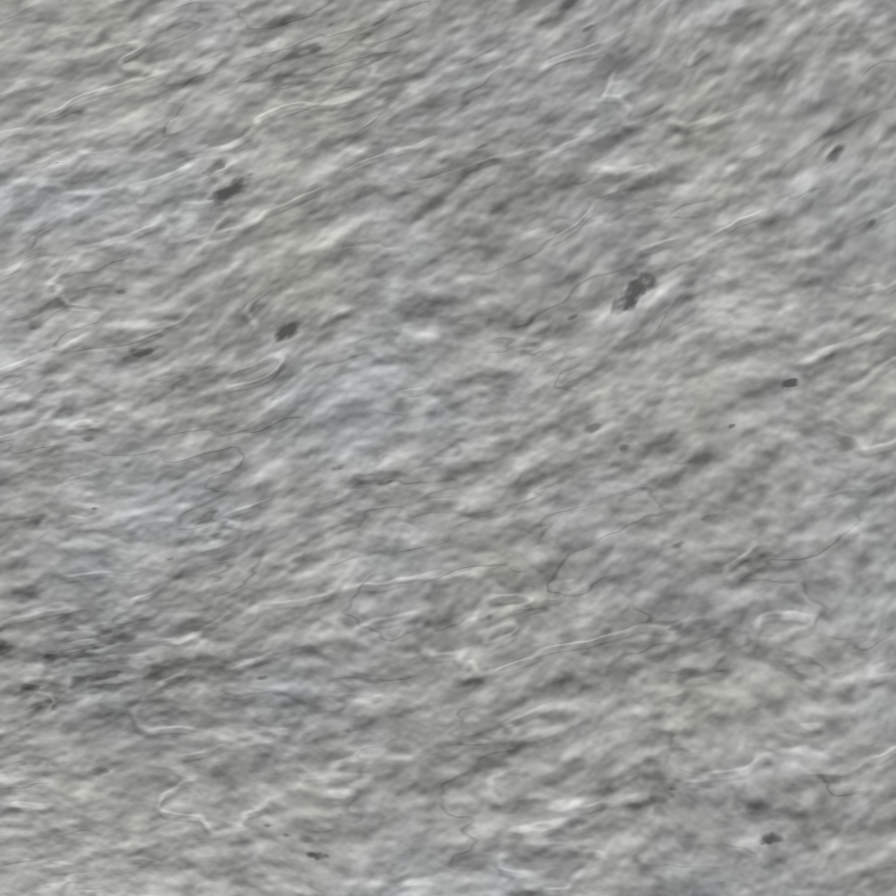
Reproduce this texture procedurally as a Shadertoy shader.

```glsl
// Weathered grey stone with slanting streaks, drawn on sheared, warped noise.
// An embossed height field gives the crinkled relief; short pale ridges, dark
// creases, ragged pits and broad stains are layered on top of it.

float hash(vec2 p) {
    return fract(sin(dot(p, vec2(127.1, 311.7))) * 43758.5453);
}

float noise(vec2 p) {
    vec2 i = floor(p);
    vec2 f = fract(p);
    f = f * f * (3.0 - 2.0 * f);
    float low = mix(hash(i), hash(i + vec2(1, 0)), f.x);
    float high = mix(hash(i + vec2(0, 1)), hash(i + vec2(1, 1)), f.x);
    return mix(low, high, f.y);
}

// Layered noise centred on zero
float fbm(vec2 p, int octaves) {
    float sum = 0.0;
    float amplitude = 0.5;
    for (int i = 0; i < octaves; i++) {
        sum += amplitude * (noise(p) - 0.5);
        p = mat2(1.96, 0.24, -0.24, 1.96) * p + 17.3;
        amplitude *= 0.5;
    }
    return sum;
}

// Bends the plane so the bedding climbs to the right, steeper near the top
vec2 bedding(vec2 p) {
    float slope = 0.06 + 0.30 * p.y;
    vec2 wobble = vec2(fbm(p * 9.0 + 40.0, 2), fbm(p * 5.0 + 8.0, 2));
    return vec2(p.x, p.y - slope * p.x) + wobble * vec2(0.015, 0.045);
}

// Height difference along the light, which falls from above
float emboss(vec2 q, vec2 scale, vec2 lightStep) {
    return fbm(q * scale, 4) - fbm((q + lightStep) * scale, 4);
}

// Short rough line where the noise crosses its middle value
float vein(vec2 q, vec2 scale, float width, float seed) {
    float line = abs(fbm(q * scale + seed, 4));
    float region = noise(q * vec2(5.0, 9.0) + seed * 1.7);
    float gaps = noise(q * vec2(22.0, 40.0) + seed * 2.3);
    float broken = smoothstep(0.50, 0.80, 0.6 * region + 0.55 * gaps);
    return (1.0 - smoothstep(0.0, width, line)) * broken;
}

// Soft ellipse used for stains and pale areas
float patchMask(vec2 p, vec2 centre, vec2 radius) {
    vec2 d = (p - centre) / radius;
    return exp(-dot(d, d));
}

// Ragged flattened holes, scattered one per chosen grid cell
float pits(vec2 q, float cells, float chance, float largest) {
    vec2 home = floor(q * cells);
    float ragged = 2.6 * fbm(q * vec2(60.0, 100.0), 3);
    float cover = 0.0;
    for (int y = -1; y <= 1; y++) {
        for (int x = -1; x <= 1; x++) {
            vec2 id = home + vec2(x, y);
            vec2 jitter = vec2(hash(id + 3.1), hash(id + 7.7));
            vec2 d = q - (id + jitter) / cells;
            float size = largest * mix(0.4, 1.0, hash(id + 5.3));
            float dist = length(d * vec2(0.55, 1.35)) / size + ragged;
            float present = step(hash(id + 1.9), chance);
            cover = max(cover, present * (1.0 - smoothstep(0.1, 1.2, dist)));
        }
    }
    return cover;
}

void mainImage(out vec4 fragColor, in vec2 fragCoord) {
    vec2 p = fragCoord / iResolution.y;
    vec2 q = bedding(p);

    // Broad mottling, coarse and fine relief, grain
    float tone = 0.607;
    tone += 0.13 * fbm(p * vec2(4.0, 5.0) + 21.0, 4);
    tone += 0.68 * emboss(q, vec2(19.0, 42.0), vec2(-0.002, 0.0055));
    tone += 0.10 * fbm(q * vec2(16.0, 40.0) + 71.0, 3);
    tone += 0.27 * fbm(q * vec2(52.0, 84.0) + 5.0, 3);

    // Pale ridges with shadow beneath, and separate dark creases
    vec2 ridgeScale = vec2(8.0, 24.0);
    float ridge = vein(q, ridgeScale, 0.050, 3.0);
    float shadow = vein(q + vec2(0.0, 0.007), ridgeScale, 0.050, 3.0);
    float crease = vein(q, vec2(9.0, 28.0), 0.036, 31.0);
    tone += 0.12 * ridge - 0.06 * shadow - 0.08 * crease;

    // Pale centre, dull upper band and pitted dark stains
    float pale = patchMask(p, vec2(0.45, 0.43), vec2(0.11, 0.17));
    float dull = patchMask(p, vec2(0.56, 0.76), vec2(0.10, 0.17));
    float stain = patchMask(p, vec2(0.08, 0.27), vec2(0.17, 0.06));
    stain += patchMask(p, vec2(0.74, 0.105), vec2(0.10, 0.016));
    float speckle = smoothstep(0.0, 0.16, fbm(q * vec2(34.0, 62.0) + 60.0, 3));
    tone += 0.035 * pale - 0.030 * dull - stain * (0.045 + 0.16 * speckle);

    // A few larger holes and many small specks
    float hole = pits(q, 6.0, 0.32, 0.014);
    float speck = pits(q + 4.7, 13.0, 0.22, 0.006);
    tone = mix(tone, 0.30, max(0.85 * hole, 0.55 * speck));

    // Faint drift between warm and cool grey
    vec3 warmGrey = vec3(1.002, 1.004, 0.968);
    vec3 coolGrey = vec3(0.990, 0.998, 1.018);
    float drift = 0.4 + 1.3 * fbm(p * 9.0 + 90.0, 4) + 0.3 * pale;
    vec3 color = tone * mix(warmGrey, coolGrey, clamp(drift, 0.0, 1.0));
    fragColor = vec4(clamp(color, 0.0, 1.0), 1.0);
}
```
